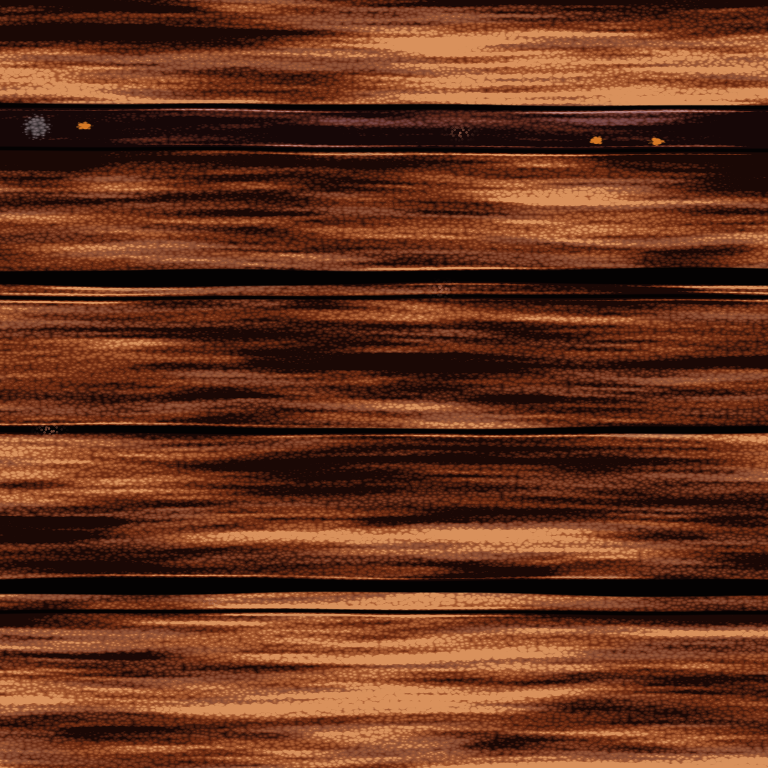
Reproduce this texture procedurally as a WebGL 1 fragment shader.

```glsl
precision highp float;
// Scorched wooden boards with horizontal grain, black gaps, narrow battens and small flecks.
uniform vec2 u_resolution;

// Board layout, bottom to top: gap height, gap half width, batten below the gap
const vec4 GAP_Y = vec4(0.236, 0.440, 0.639, 0.861);
const vec4 GAP_HALF = vec4(0.0105, 0.0045, 0.0105, 0.0035);
const vec4 BATTEN = vec4(0.033, 0.0, 0.026, 0.056);
const vec4 BATTEN_TONE = vec4(0.20, 0.0, 0.12, -0.36);
const float SLIT_HALF = 0.0024;

// Flecks: pale scuffs on the gaps, a grey knot and amber beads on the top batten
const vec4 SCUFF_X = vec4(0.275, 0.065, 0.575, 0.600);
const vec4 BEAD_X = vec4(0.048, 0.110, 0.777, 0.855);
const vec4 BEAD_Y = vec4(0.835, 0.836, 0.817, 0.816);

const vec3 SOOT = vec3(0.015, 0.006, 0.008);
const vec3 CHAR = vec3(0.10, 0.03, 0.02);
const vec3 UMBER = vec3(0.26, 0.10, 0.05);
const vec3 RUST = vec3(0.43, 0.17, 0.07);
const vec3 COPPER = vec3(0.64, 0.34, 0.18);
const vec3 HONEY = vec3(0.85, 0.57, 0.36);
const vec3 DUSTY = vec3(0.54, 0.33, 0.25);
const vec3 AMBER = vec3(0.92, 0.52, 0.16);
const vec3 ASH = vec3(0.42, 0.37, 0.38);

float hash(vec2 p) {
  return fract(sin(dot(p, vec2(127.1, 311.7))) * 43758.5);
}

// One row of smooth noise, shifted at random so that rows do not line up
float lane(float x, float row) {
  x += 37.0 * hash(vec2(row, 3.1));
  float cell = floor(x);
  return mix(hash(vec2(cell, row)), hash(vec2(cell + 1.0, row)), smoothstep(0.0, 1.0, fract(x)));
}

float streaks(vec2 p) {
  float row = floor(p.y);
  return mix(lane(p.x, row), lane(p.x, row + 1.0), smoothstep(0.0, 1.0, fract(p.y)));
}

// Distance to the nearest scattered point
float cellular(vec2 p) {
  vec2 cell = floor(p);
  float nearest = 2.0;
  for (int j = -1; j <= 1; j++) {
    for (int i = -1; i <= 1; i++) {
      vec2 c = cell + vec2(float(i), float(j));
      vec2 point = c + vec2(hash(c), hash(c + 19.3));
      nearest = min(nearest, length(p - point));
    }
  }
  return nearest;
}

float minOf(vec4 v) {
  return min(min(v.x, v.y), min(v.z, v.w));
}

float bump(float x, float width) {
  return exp(-x * x / (width * width));
}

vec3 woodColor(float t) {
  vec3 c = mix(CHAR, UMBER, smoothstep(0.06, 0.27, t));
  c = mix(c, RUST, smoothstep(0.25, 0.47, t));
  c = mix(c, COPPER, smoothstep(0.46, 0.76, t));
  return mix(c, HONEY, smoothstep(0.74, 0.98, t));
}

void main() {
  vec2 uv = gl_FragCoord.xy / u_resolution;
  float soft = 1.0 / u_resolution.y;

  // Gaps and slits, slightly bent by layered sines
  vec4 phase = vec4(0.0, 2.0, 4.0, 1.0);
  vec4 y = uv.y - 0.0014 * sin(uv.x * 5.0 + phase) - 0.0006 * sin(uv.x * 21.0 + phase * 2.0);
  vec4 width = GAP_HALF * (0.9 + 0.2 * sin(uv.x * 9.0 + phase * 3.0));
  vec4 slitY = GAP_Y - BATTEN;
  float edge = min(minOf(abs(y - GAP_Y) - width), minOf(abs(y - slitY) - SLIT_HALF));
  float board = dot(step(GAP_Y, y), vec4(1.0));
  vec4 onBatten = step(slitY, y) * step(y, GAP_Y);
  float battenTone = dot(onBatten, BATTEN_TONE);

  // Grain: broad burns, long bands, fine fibres and specks
  vec2 p = uv + vec2(board * 0.37, board * 1.7);
  p.y += 0.003 * sin(uv.x * 6.0 + board) + 0.0015 * sin(uv.x * 15.0 + uv.y * 40.0);
  float burn = streaks(p * vec2(3.0, 20.0));
  float fibre = streaks(p * vec2(11.0, 210.0));
  float speck = cellular(uv * vec2(150.0, 250.0));
  float tone = 0.53 + 0.70 * (burn - 0.5) + 0.60 * (streaks(p * vec2(4.0, 62.0)) - 0.5);
  tone += 0.55 * (fibre - 0.5) + 0.35 * (streaks(p * vec2(5.0, 115.0)) - 0.5) + 0.4 * (0.45 - speck);
  tone -= 0.45 * smoothstep(0.68, 0.92, streaks(p * vec2(5.0, 42.0) + 7.0));
  tone += battenTone + 0.05 * cos(3.0 * board);

  // Scorched top edge and shade beside the gaps
  tone -= 0.9 * bump(uv.y - 0.957, 0.009) * (1.0 - smoothstep(0.12, 0.5, uv.x));
  tone -= 0.4 * smoothstep(0.988, 1.0, uv.y);
  tone -= 0.25 * exp(-max(edge, 0.0) * 160.0);

  // Lit lips along the gaps
  float lip = bump(edge - 0.0028, 0.0015) * smoothstep(0.3, 0.8, streaks(vec2(uv.x * 5.0, board * 4.0 + uv.y * 30.0)));
  vec3 color = woodColor(tone + 0.75 * lip);
  float dust = smoothstep(0.4, 0.8, streaks(p * vec2(6.0, 90.0) + 31.0)) * bump(tone - 0.62, 0.2);
  color = mix(color, DUSTY, 0.6 * dust);
  color = mix(color, color * vec3(0.85, 0.9, 1.35), smoothstep(0.1, 0.3, -battenTone));
  color = mix(SOOT, color, smoothstep(-soft, soft, edge));

  // Flecks
  for (int i = 0; i < 4; i++) {
    vec2 scuff = (uv - vec2(SCUFF_X[i], GAP_Y[i] - 0.6 * BATTEN[i])) / vec2(0.017, 0.009);
    float grit = 1.0 - smoothstep(0.2, 0.45, cellular(uv * 190.0));
    color = mix(color, DUSTY * 1.2, 0.75 * grit * bump(length(scuff), 0.8));
    float knot = i == 0 ? 1.0 : 0.0;
    vec2 size = mix(vec2(0.011, 0.006), vec2(0.019, 0.017), knot);
    float r = length((uv - vec2(BEAD_X[i], BEAD_Y[i])) / size) + 0.6 * (speck - 0.45);
    vec3 fleck = mix(AMBER, ASH * (1.25 - 0.9 * speck), knot);
    color = mix(color, fleck, 0.9 * (1.0 - smoothstep(0.45, 1.0, r)));
  }
  gl_FragColor = vec4(color, 1.0);
}
```
